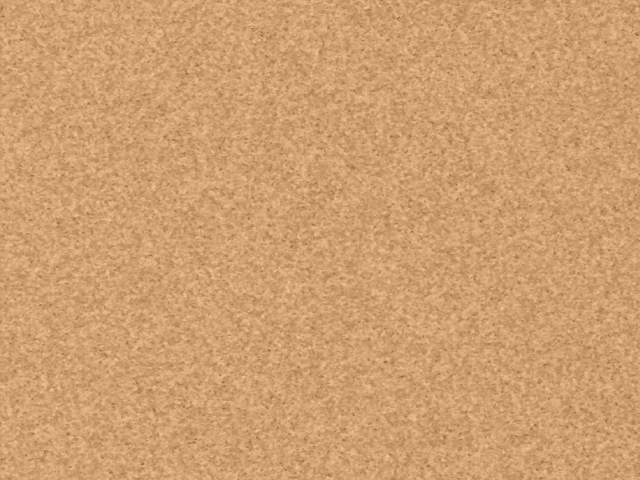
Write a WebGL 1 fragment shader that draws this texture.

```glsl
precision highp float;
// Fine pressed cork board: tiny tan grains with pale chips and dark pits.

uniform vec2 u_resolution;

const vec3 DARK_TAN = vec3(0.71, 0.52, 0.33);
const vec3 PALE_TAN = vec3(0.88, 0.70, 0.51);
const float BASE_TONE = 0.61;       // 0 is dark tan, 1 is pale tan
const float COARSE_SCALE = 140.0;   // grains per canvas height
const float FINE_SCALE = 235.0;
const float COARSE_CONTRAST = 0.66;
const float FINE_CONTRAST = 0.66;
const float GRAIN_SOFTNESS = 6.0;   // higher gives crisper grains
const vec2 GRAIN_STRETCH = vec2(0.88, 1.08);
const float FLECK_SCALE = 98.0;
const float PIT_SHARE = 0.26;
const float CHIP_SHARE = 0.18;
const float PIT_DEPTH = 0.72;
const float CHIP_GLOW = 0.40;
const float MOTTLE = 0.015;
const float BROAD_SHADE = 0.07;

vec3 hash3(vec2 cell) {
  vec3 q = fract(cell.xyx * vec3(0.1031, 0.1030, 0.0973));
  q += dot(q, q.yxz + 33.33);
  return fract((q.xxy + q.yzz) * q.zyx);
}

// Cellular noise with softly blended cell tones, centred on zero.
float grains(vec2 p) {
  vec2 cell = floor(p);
  float toneSum = 0.0;
  float weightSum = 0.0;
  for (int y = -1; y <= 1; y++) {
    for (int x = -1; x <= 1; x++) {
      vec2 neighbour = cell + vec2(float(x), float(y));
      vec3 rnd = hash3(neighbour);
      vec2 offset = neighbour + rnd.xy - p;
      float weight = exp(-GRAIN_SOFTNESS * dot(offset, offset));
      toneSum += weight * (rnd.z - 0.5);
      weightSum += weight;
    }
  }
  return toneSum / weightSum;
}

// Scattered, randomly turned ellipses; share is the fraction of cells filled.
float flecks(vec2 p, float share, float edge) {
  vec2 cell = floor(p);
  float cover = 0.0;
  for (int y = -1; y <= 1; y++) {
    for (int x = -1; x <= 1; x++) {
      vec2 neighbour = cell + vec2(float(x), float(y));
      vec3 rnd = hash3(neighbour);
      vec3 form = hash3(neighbour + 57.0);
      vec2 offset = p - neighbour - rnd.xy;
      float angle = (form.x - 0.5) * 2.4;
      vec2 axis = vec2(cos(angle), sin(angle));
      vec2 turned = vec2(dot(offset, axis), dot(offset, vec2(-axis.y, axis.x)));
      float radius = mix(0.14, 0.28, form.y);
      float dist = length(turned * vec2(0.65, 1.3)) - radius;
      float shape = 1.0 - smoothstep(-edge, edge, dist);
      cover = max(cover, shape * step(rnd.z, share) * mix(0.4, 1.0, form.z));
    }
  }
  return cover;
}

// Layered sines for faint patches some tens of grains wide.
float mottle(vec2 p) {
  vec2 bend = p + 0.04 * sin(p.yx * vec2(17.0, 21.0));
  float wave = sin(dot(bend, vec2(31.0, 19.0)));
  wave += sin(dot(bend, vec2(-23.0, 41.0)) + 1.7);
  wave += sin(dot(bend, vec2(67.0, -53.0)) + 4.1);
  return wave / 1.8;
}

void main() {
  vec2 uv = gl_FragCoord.xy / u_resolution;
  vec2 p = gl_FragCoord.xy / u_resolution.y;
  float edge = max(0.09, 0.6 * FLECK_SCALE / u_resolution.y);

  // Grain body
  float tone = BASE_TONE;
  tone += COARSE_CONTRAST * grains(p * GRAIN_STRETCH * COARSE_SCALE);
  tone += FINE_CONTRAST * grains(p * GRAIN_STRETCH * FINE_SCALE + 311.0);

  // Pale chips and dark pits
  tone += CHIP_GLOW * flecks(p * FLECK_SCALE + 131.0, CHIP_SHARE, edge);
  tone -= PIT_DEPTH * flecks(p * FLECK_SCALE + 29.0, PIT_SHARE, edge);

  // Uneven surface and a slightly brighter left side
  tone += MOTTLE * mottle(p);
  tone += BROAD_SHADE * (0.5 - uv.x);

  gl_FragColor = vec4(mix(DARK_TAN, PALE_TAN, clamp(tone, -0.9, 1.35)), 1.0);
}
```
